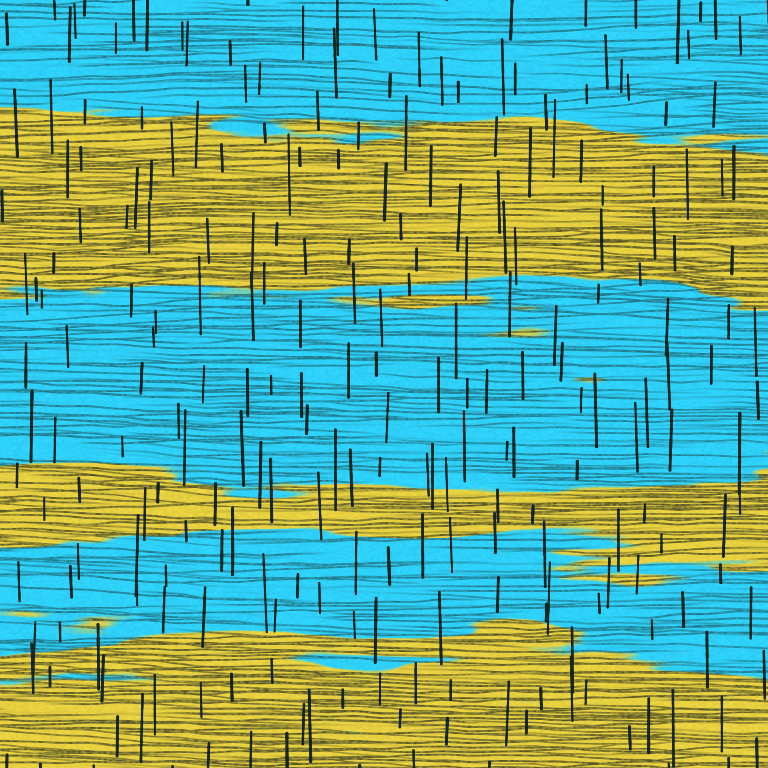
A Shadertoy shader for this pattern:

```glsl
// Blue water and yellow reed banks, hatched with pencil lines and upright ink stakes.

const vec3 WATER = vec3(0.18, 0.82, 0.98);
const vec3 REEDS = vec3(0.91, 0.82, 0.25);
const vec3 WATER_PENCIL = vec3(0.10, 0.24, 0.24);
const vec3 REEDS_PENCIL = vec3(0.16, 0.18, 0.12);
const vec3 INK = vec3(0.07, 0.12, 0.10);

float hash(vec2 p) {
    vec3 q = fract(p.xyx * vec3(0.1031, 0.1030, 0.0973));
    q += dot(q, q.yzx + 33.33);
    return fract((q.x + q.y) * q.z);
}

float noise(vec2 p) {
    vec2 i = floor(p), f = fract(p);
    f = f * f * (3.0 - 2.0 * f);
    float low = mix(hash(i), hash(i + vec2(1, 0)), f.x);
    float high = mix(hash(i + vec2(0, 1)), hash(i + vec2(1, 1)), f.x);
    return mix(low, high, f.y);
}

float fbm(vec2 p) {
    float sum = 0.0, gain = 0.5;
    for (int i = 0; i < 4; i++) {
        sum += gain * noise(p);
        p = p * 2.03 + 17.3;
        gain *= 0.5;
    }
    return sum;
}

// Signed depth inside a horizontal band whose height widens along x
float band(vec2 p, float low, float high, float lowSlope) {
    return min(p.y - low - lowSlope * p.x, high - p.y);
}

// Positive over water, negative over reeds, with frayed horizontal edges
float waterField(vec2 p) {
    float depth = band(p, 0.88, 2.0, -0.075);
    depth = max(depth, band(p, 0.385, 0.595, 0.01));
    depth = max(depth, band(p, 0.205, 0.262, -0.10));
    depth = clamp(depth, -0.065, 0.065);
    float islands = fbm(p * vec2(2.6, 17.0) + vec2(4.0, 9.0)) - 0.47;
    float fray = noise(p * vec2(7.0, 85.0) + 31.0) - 0.5;
    return depth + 0.23 * islands + 0.035 * fray;
}

// One layer of wavering, broken, nearly level pencil lines
float pencilLines(vec2 p, float rows, float slope, float halfWidth, float density, float px, float seed) {
    float wave = 0.022 * noise(p * vec2(3.0, 8.0) + seed) + 0.0035 * noise(p * vec2(26.0, 40.0) + seed);
    float t = (p.y + slope * p.x + wave) * rows;
    float row = floor(t);
    float centre = 0.5 + 0.5 * (hash(vec2(row, seed)) - 0.5);
    float d = abs(fract(t) - centre) / rows;
    float pressure = noise(vec2(p.x * 5.0 + 60.0 * hash(vec2(seed, row)), row + seed));
    float strength = smoothstep(0.9 - density, 1.2 - density, pressure);
    return strength * (1.0 - smoothstep(halfWidth - 0.5 * px, halfWidth + 0.7 * px, d));
}

float segmentDistance(vec2 p, vec2 a, vec2 b) {
    vec2 ab = b - a;
    return length(p - a - ab * clamp(dot(p - a, ab) / dot(ab, ab), 0.0, 1.0));
}

// Scattered upright strokes, one candidate per grid cell
float stakes(vec2 p, vec2 grid, float chance, float px) {
    float cover = 0.0;
    vec2 home = floor(p * grid);
    for (int j = -1; j <= 1; j++)
    for (int i = -1; i <= 1; i++) {
        vec2 cell = home + vec2(i, j);
        if (hash(cell + 71.0) > chance) continue;
        vec2 top = (cell + vec2(hash(cell + 11.0), hash(cell + 23.0))) / grid;
        float size = mix(0.022, 0.105, pow(hash(cell + 37.0), 1.4));
        float tilt = 0.09 * (hash(cell + 53.0) - 0.5);
        float d = segmentDistance(p, top, top + size * vec2(tilt, -1.0));
        float halfWidth = mix(0.0014, 0.0021, hash(cell + 89.0));
        halfWidth += 0.0005 * (noise(p * 150.0) - 0.5);
        cover = max(cover, 1.0 - smoothstep(halfWidth - 0.5 * px, halfWidth + 0.5 * px, d));
    }
    return cover;
}

void mainImage(out vec4 fragColor, in vec2 fragCoord) {
    float px = 1.0 / iResolution.y;
    vec2 p = fragCoord * px;

    // Flat regions
    float water = smoothstep(-0.005, 0.005, waterField(p));
    vec3 color = mix(REEDS, WATER, water);

    // Pencil hatching, denser over the reeds and gathered in patches
    float patches = 0.35 * (noise(p * vec2(3.0, 18.0) + 50.0) - 0.5);
    float density = mix(0.68, 0.46, water) + patches;
    float lines = pencilLines(p, 105.0, 0.015, 0.0012, density + 0.1, px, 3.0);
    lines = max(lines, pencilLines(p, 88.0, -0.025, 0.0011, density, px, 19.0));
    lines = max(lines, 0.85 * pencilLines(p, 125.0, 0.04, 0.0010, density - 0.05, px, 41.0));
    float grain = noise(p * vec2(270.0, 420.0));
    float shade = lines * mix(0.45, 1.0, grain) * mix(0.82, 0.66, water);
    color = mix(color, mix(REEDS_PENCIL, WATER_PENCIL, water), shade);

    // Faint paper tooth, then the stakes on top
    color *= 1.0 + 0.07 * (grain - 0.5);
    color = mix(color, INK, 0.95 * stakes(p, vec2(21.0, 12.0), 0.92, px));
    fragColor = vec4(color, 1.0);
}
```
